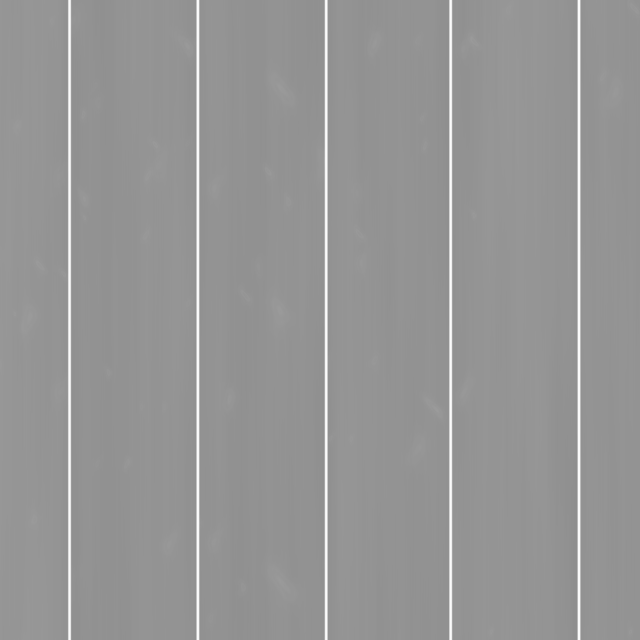
A three.js fragment shader for this texture:

```glsl
varying vec2 vUv;

const float SEAM_COUNT = 5.0;
const vec3 WOOD_GREY = vec3(0.58);
const vec3 SEAM_WHITE = vec3(0.985);

float hash(vec2 p) {
  return fract(sin(dot(p, vec2(127.1, 311.7))) * 43758.5);
}

vec2 hash2(vec2 p) {
  return vec2(hash(p), hash(p + 37.3));
}

// Seam centre; boards are slightly uneven in width
float seamX(float k) {
  return 0.1087 + 0.2005 * k - 0.006 * step(2.5, k);
}

// x: board index, y: distance to the nearest seam
vec2 boardAt(float x) {
  float index = 0.0;
  float dist = 1.0;
  for (float k = 0.0; k < SEAM_COUNT; k++) {
    float offset = x - seamX(k);
    index += step(0.0, offset);
    dist = min(dist, abs(offset));
  }
  return vec2(mod(index, SEAM_COUNT), dist);
}

// Vertical fibres: sines that drift and fade along the board
float grain(vec2 p, float seed) {
  float sum = 0.0;
  float freq = 23.0;
  float amp = 1.0;
  for (float i = 0.0; i < 8.0; i++) {
    float phase = 6.283 * hash(vec2(i, seed));
    float drift = 0.8 * sin(p.y * (2.5 + i) + phase) + 0.4 * sin(p.y * 9.0 + phase * 3.0);
    float fade = 0.6 + 0.4 * sin(p.y * (4.0 + 1.7 * i) + p.x * 31.0 + phase * 2.0);
    sum += amp * fade * sin(p.x * freq + drift + phase);
    freq *= 1.83;
    amp *= 0.74;
  }
  return sum;
}

// Scattered soft ovals, one at most per cell; x: pale glow, y: growth rings
vec2 knots(vec2 p, vec2 cells, float chance, float seed) {
  vec2 q = p * cells;
  vec2 cell = floor(q);
  vec2 sum = vec2(0.0);
  for (float j = -1.0; j <= 1.0; j++) {
    for (float i = -1.0; i <= 1.0; i++) {
      vec2 id = cell + vec2(i, j);
      vec2 rnd = hash2(id + seed * 17.0);
      vec2 d = q - id - 0.2 - 0.6 * rnd;
      d.x += d.y * (rnd.x - 0.5) * 1.2;
      d += 0.05 * sin(d.yx * 11.0 + rnd * 6.283);
      float r = length(d * vec2(1.3, 1.0)) / mix(0.2, 0.48, rnd.y);
      float present = step(hash(id + seed * 5.0 + 9.1), chance);
      float glow = present * exp(-3.0 * r * r) * mix(0.4, 1.0, rnd.x);
      sum += glow * vec2(1.0, sin(r * 17.0));
    }
  }
  return sum;
}

// Tone offset of one board
float woodTone(vec2 p, float board) {
  vec2 broad = knots(p, vec2(13.0, 9.0), 0.22, board + 1.0);
  vec2 small = knots(p, vec2(28.0, 20.0), 0.07, board + 8.0);
  vec2 bent = p + vec2(0.012 * broad.x + 0.004 * small.x, 0.0);
  float tone = 0.0065 * grain(bent, board);
  tone += 0.026 * broad.x + 0.005 * broad.y;
  tone += 0.022 * small.x - 0.006 * small.y;
  return tone + 0.012 * (hash(vec2(board, 4.7)) - 0.5);
}

void main() {
  vec2 board = boardAt(vUv.x);
  float tone = woodTone(vUv, board.x);

  // Faint shade where the board rounds off
  tone -= 0.012 * exp(-board.y * 90.0);
  vec3 color = WOOD_GREY + tone - 0.003;

  // Soft-edged pale seam
  float seam = 1.0 - smoothstep(0.0006, 0.0036, board.y);
  gl_FragColor = vec4(mix(color, SEAM_WHITE, seam), 1.0);
}
```
